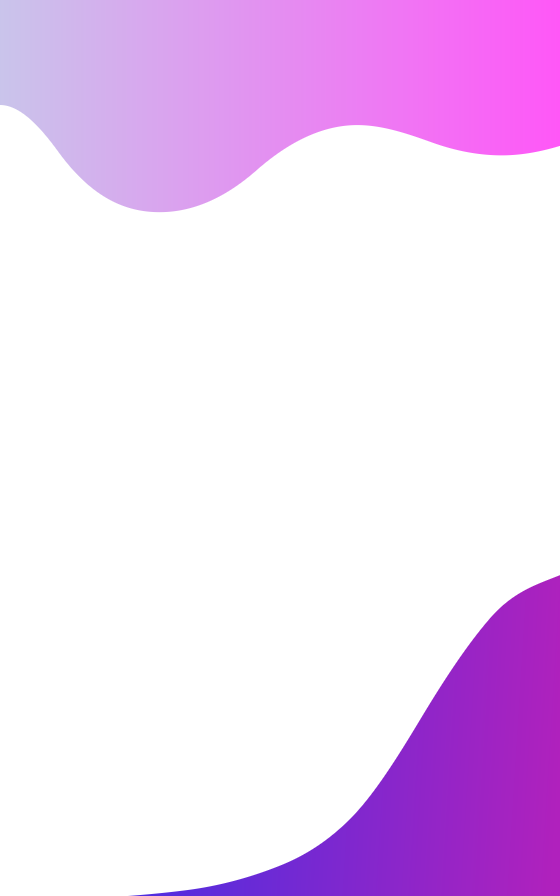
A WebGL 1 fragment shader for this background:

```glsl
precision highp float;
// Two smooth wavy shapes on white: a pastel ribbon along the top and a
// violet hill at the lower right. Each outline is a chain of cubic Hermite
// spans, filled with a linear gradient and antialiased along its slope.

#define PAPER       vec3(1.0)
#define RIBBON_LEFT  vec3(0.79, 0.77, 0.92)
#define RIBBON_RIGHT vec3(1.00, 0.34, 0.97)
#define HILL_LEFT   vec3(0.30, 0.18, 0.88)
#define HILL_RIGHT  vec3(0.69, 0.13, 0.74)
#define HILL_START  0.25
#define HILL_TILT   0.10
#define EDGE_WIDTH  1.0

uniform vec2 u_resolution;

// Rise of a cubic span up to x; each knot holds (x, height, slope).
// It stays at zero before the span and at the full rise after it.
float rise(float x, vec3 a, vec3 b) {
  float width = b.x - a.x;
  float t = clamp((x - a.x) / width, 0.0, 1.0);
  float s = 1.0 - t;
  return (b.y - a.y) * t * t * (3.0 - 2.0 * t)
       + width * t * s * (a.z * s - b.z * t);
}

// Lower outline of the ribbon
float ribbonHeight(float x) {
  vec3 start   = vec3(0.000, 0.8828, 0.0);
  vec3 descent = vec3(0.104, 0.8307, -0.86);
  vec3 trough  = vec3(0.285, 0.7632, 0.0);
  vec3 ascent  = vec3(0.458, 0.8099, 0.55);
  vec3 crest   = vec3(0.638, 0.8604, 0.0);
  vec3 slope   = vec3(0.771, 0.8411, -0.225);
  vec3 dip     = vec3(0.896, 0.8266, 0.0);
  vec3 finish  = vec3(1.000, 0.8372, 0.19);
  return start.y + rise(x, start, descent) + rise(x, descent, trough)
       + rise(x, trough, ascent) + rise(x, ascent, crest)
       + rise(x, crest, slope) + rise(x, slope, dip) + rise(x, dip, finish);
}

// Upper outline of the hill
float hillHeight(float x) {
  vec3 start    = vec3(0.120, -0.004, 0.03);
  vec3 foot     = vec3(0.333, 0.0065, 0.08);
  vec3 bend     = vec3(0.500, 0.0339, 0.25);
  vec3 flank    = vec3(0.625, 0.0859, 0.625);
  vec3 steepest = vec3(0.750, 0.1966, 1.04);
  vec3 shoulder = vec3(0.875, 0.3099, 0.72);
  vec3 finish   = vec3(1.000, 0.3581, 0.25);
  return start.y + rise(x, start, foot) + rise(x, foot, bend)
       + rise(x, bend, flank) + rise(x, flank, steepest)
       + rise(x, steepest, shoulder) + rise(x, shoulder, finish);
}

// Coverage above a curve, from its height here and one pixel to the right
float above(float y, float height, float nextHeight) {
  float slope = (nextHeight - height) * u_resolution.y;
  float dist = (y - height) * u_resolution.y / sqrt(1.0 + slope * slope);
  return clamp(dist / EDGE_WIDTH + 0.5, 0.0, 1.0);
}

void main() {
  vec2 uv = gl_FragCoord.xy / u_resolution;
  float nextX = uv.x + 1.0 / u_resolution.x;

  // Gradients: the hill's bands lean slightly to the right with height
  vec3 ribbon = mix(RIBBON_LEFT, RIBBON_RIGHT, uv.x);
  float across = uv.x - HILL_TILT * (uv.y - 0.15);
  float hillMix = (across - HILL_START) / (1.0 - HILL_START);
  vec3 hill = mix(HILL_LEFT, HILL_RIGHT, clamp(hillMix, -0.2, 1.0));

  // Shapes over the paper
  float ribbonMask = above(uv.y, ribbonHeight(uv.x), ribbonHeight(nextX));
  float hillMask = 1.0 - above(uv.y, hillHeight(uv.x), hillHeight(nextX));
  vec3 color = mix(PAPER, ribbon, ribbonMask);
  color = mix(color, hill, hillMask);
  gl_FragColor = vec4(color, 1.0);
}
```
